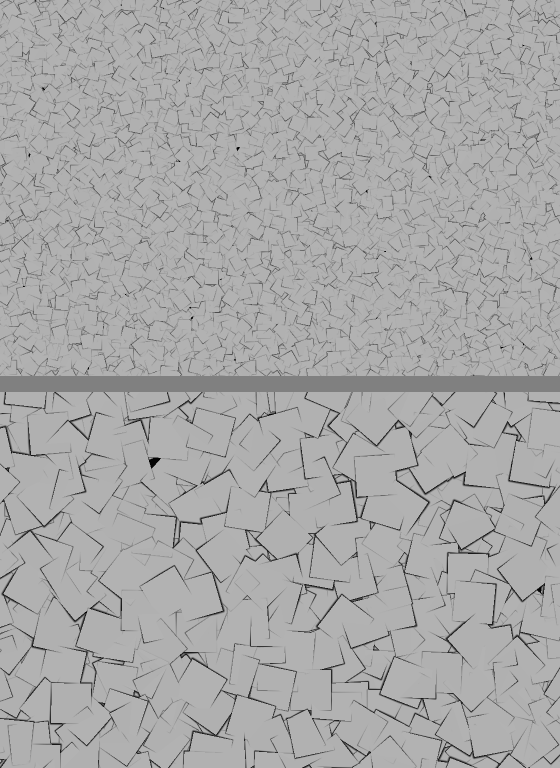
Top, the full canvas; bottom, a detail of the centre.
This texture is drawn by a Shadertoy shader. Its source:

```glsl
// Layer of overlapping, tilted grey square cards with thin tapering contact shadows.

const float ROWS = 51.0;         // grid cells over the canvas height
const float HALF_SIDE = 0.90;    // half the side of a card, in cells
const float JITTER = 0.92;       // scatter of the cards inside their cells
const float MAX_TILT = 0.42;     // height change per cell across a card
const float SHADOW_WIDTH = 0.16; // shadow width per unit of lift, in cells
const float FLOOR_HEIGHT = -2.0;
const vec3 CARD_GREY = vec3(0.694);
const vec3 GAP_BLACK = vec3(0.02);

vec4 hash4(vec2 cell) {
    vec4 p = fract(cell.xyxy * vec4(0.1031, 0.1030, 0.0973, 0.1099));
    p += dot(p, p.wzxy + 33.33);
    return fract((p.xxyz + p.yzzw) * p.zywx);
}

// Height of the card owned by a cell (x) and distance outside its outline (y).
vec2 cardAt(vec2 point, vec2 cell, float halfSide) {
    vec4 place = hash4(cell);
    vec4 pose = hash4(cell + 57.0);
    float angle = 6.2832 * place.z;
    float c = cos(angle), s = sin(angle);
    vec2 center = cell + 0.5 + JITTER * (place.xy - 0.5);
    vec2 local = mat2(c, -s, s, c) * (point - center);
    vec2 nearest = clamp(local, -halfSide, halfSide);
    vec2 tilt = MAX_TILT * (2.0 * pose.xy - 1.0);
    return vec2(place.w + dot(tilt, nearest), length(local - nearest));
}

// Shadow beside a raised edge; thin lines fade instead of breaking up.
float edgeShadow(float dist, float lift, float pixel) {
    float width = SHADOW_WIDTH * min(lift, 0.8);
    float drawn = max(width, 1.3 * pixel);
    return 0.95 * width / drawn * (1.0 - smoothstep(0.0, drawn, dist));
}

vec3 cardLayer(vec2 point, float pixel) {
    vec2 home = floor(point);
    float top = FLOOR_HEIGHT;
    vec2 topCell = home;

    // Find the highest card over this point.
    for (int y = -2; y <= 2; y++)
    for (int x = -2; x <= 2; x++) {
        vec2 cell = home + vec2(x, y);
        vec2 card = cardAt(point, cell, HALF_SIDE);
        if (card.y <= 0.0 && card.x > top) {
            top = card.x;
            topCell = cell;
        }
    }
    if (top <= FLOOR_HEIGHT) return GAP_BLACK;

    // Keep the strongest shadow from the higher cards next to it.
    float shadow = 0.0;
    for (int y = -2; y <= 2; y++)
    for (int x = -2; x <= 2; x++) {
        vec2 card = cardAt(point, home + vec2(x, y), HALF_SIDE);
        float lift = max(card.x - top, 0.0);
        shadow = max(shadow, edgeShadow(card.y, lift, pixel));
    }
    float shade = 0.010 * (hash4(topCell + 91.0).x - 0.5);
    return mix(CARD_GREY + shade, GAP_BLACK, shadow);
}

void mainImage(out vec4 fragColor, in vec2 fragCoord) {
    float pixel = ROWS / iResolution.y;
    vec3 color = vec3(0.0);

    // Four samples per pixel smooth the edges.
    for (int i = 0; i < 4; i++) {
        vec2 offset = 0.5 * vec2(i % 2, i / 2) - 0.25;
        color += cardLayer((fragCoord + offset) * pixel + 100.0, pixel);
    }
    fragColor = vec4(color / 4.0, 1.0);
}
```
